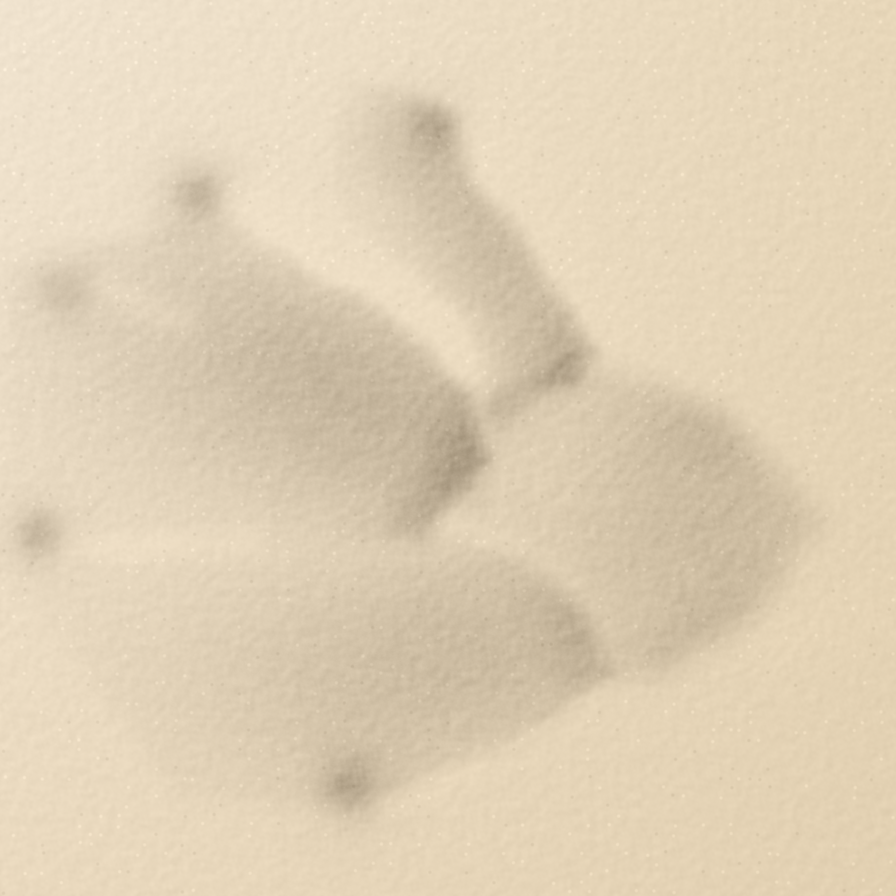
Write a WebGL 2 fragment shader that draws this texture.

```glsl
#version 300 es
precision highp float;
// Animal footprint pressed into pale sand: toe hollows, claw pits, heel pad and grain.
uniform vec2 u_resolution;
out vec4 fragColor;

float hash(vec2 p) {
  return fract(sin(dot(p, vec2(127.1, 311.7))) * 43758.545);
}

float noise(vec2 p) {
  vec2 i = floor(p), f = fract(p);
  f = f * f * (3.0 - 2.0 * f);
  return mix(mix(hash(i), hash(i + vec2(1, 0)), f.x),
             mix(hash(i + vec2(0, 1)), hash(i + vec2(1, 1)), f.x), f.y);
}

float fbm(vec2 p) {
  float sum = 0.0, amp = 0.5;
  for (int i = 0; i < 4; i++) {
    sum += amp * noise(p);
    p = mat2(1.6, 1.2, -1.2, 1.6) * p;
    amp *= 0.5;
  }
  return sum;
}

float segmentDist(vec2 p, vec2 a, vec2 b) {
  vec2 ab = b - a;
  return length(p - a - ab * clamp(dot(p - a, ab) / dot(ab, ab), 0.0, 1.0));
}

// Signed distance to a nine-cornered outline, negative inside
float outlineDist(vec2 p, vec2 v[9]) {
  float d = 9.0, side = 1.0;
  for (int i = 0; i < 9; i++) {
    vec2 a = v[i], b = v[(i + 8) % 9];
    d = min(d, segmentDist(p, a, b));
    if ((a.y > p.y) != (b.y > p.y) &&
        p.x < (b.x - a.x) * (p.y - a.y) / (b.y - a.y) + a.x) side = -side;
  }
  return d * side;
}

float inside(float d, float soft) { return smoothstep(soft, -soft, d); }

// Soft elliptical spot, turned by an angle
float blob(vec2 p, vec2 centre, vec2 radius, float angle) {
  float c = cos(angle), s = sin(angle);
  vec2 q = mat2(c, -s, s, c) * (p - centre) / radius;
  return exp(-dot(q, q));
}

float ridge(vec2 p, vec2 a, vec2 b, float width) {
  float d = segmentDist(p, a, b) / width;
  return exp(-d * d);
}

void main() {
  vec2 uv = gl_FragCoord.xy / u_resolution;
  vec2 p = uv + 0.016 * (vec2(fbm(uv * 22.0), fbm(uv * 22.0 + 40.0)) - 0.47);

  // Open sand, paler at the upper left
  vec3 sand = mix(mix(vec3(0.915, 0.85, 0.745), vec3(0.885, 0.815, 0.695), uv.x),
                  mix(vec3(0.94, 0.89, 0.81), vec3(0.905, 0.84, 0.725), uv.x), uv.y);

  // Hollow outlines
  float upperToe = outlineDist(p, vec2[9](vec2(0.39, 0.91), vec2(0.50, 0.876), vec2(0.521, 0.805),
    vec2(0.586, 0.733), vec2(0.661, 0.609), vec2(0.638, 0.57), vec2(0.553, 0.55),
    vec2(0.508, 0.648), vec2(0.35, 0.78)));
  float middleToe = outlineDist(p, vec2[9](vec2(0.241, 0.766), vec2(0.352, 0.698), vec2(0.456, 0.638),
    vec2(0.523, 0.564), vec2(0.54, 0.486), vec2(0.475, 0.398), vec2(0.31, 0.395),
    vec2(0.0, 0.40), vec2(0.0, 0.70)));
  float lowerToe = outlineDist(p, vec2[9](vec2(0.0, 0.385), vec2(0.482, 0.405), vec2(0.586, 0.378),
    vec2(0.645, 0.329), vec2(0.684, 0.247), vec2(0.625, 0.203), vec2(0.521, 0.146),
    vec2(0.41, 0.10), vec2(0.2, 0.10)));
  float pad = outlineDist(p, vec2[9](vec2(0.573, 0.544), vec2(0.664, 0.60), vec2(0.807, 0.54),
    vec2(0.918, 0.42), vec2(0.833, 0.303), vec2(0.742, 0.247), vec2(0.684, 0.247),
    vec2(0.638, 0.349), vec2(0.56, 0.414)));

  // Shade within each hollow, deepest against its steep wall
  float shade = inside(upperToe, 0.018) * (0.34 * ridge(p, vec2(0.49, 0.84), vec2(0.64, 0.60), 0.085)
    + 0.15 * blob(p, vec2(0.64, 0.60), vec2(0.06, 0.04), 0.5));
  shade += inside(middleToe, 0.018) * (0.32 * blob(p, vec2(0.43, 0.55), vec2(0.25, 0.13), -0.55)
    + 0.14 * blob(p, vec2(0.25, 0.57), vec2(0.25, 0.16), -0.3)
    + 0.34 * blob(p, vec2(0.52, 0.49), vec2(0.045, 0.085), -0.2)
    + 0.20 * blob(p, vec2(0.48, 0.42), vec2(0.06, 0.04), 0.6));
  shade += inside(lowerToe, 0.02) * (0.26 * blob(p, vec2(0.56, 0.28), vec2(0.25, 0.13), 0.25)
    + 0.10 * blob(p, vec2(0.35, 0.26), vec2(0.28, 0.15), 0.0)
    + 0.20 * blob(p, vec2(0.655, 0.27), vec2(0.04, 0.10), 0.45));
  shade += inside(pad, 0.03) * (0.11 + 0.20 * blob(p, vec2(0.80, 0.42), vec2(0.14, 0.16), 0.2)
    + 0.14 * blob(p, vec2(0.76, 0.28), vec2(0.10, 0.035), 0.55)
    + 0.12 * blob(p, vec2(0.78, 0.52), vec2(0.07, 0.04), -0.4));
  shade += 0.18 * ridge(p, vec2(0.64, 0.58), vec2(0.555, 0.545), 0.022)
    + 0.16 * ridge(p, vec2(0.555, 0.545), vec2(0.53, 0.44), 0.025);

  // Claw pits: position, size, depth
  vec4 claws[5] = vec4[5](vec4(0.222, 0.781, 0.028, 0.44), vec4(0.484, 0.863, 0.024, 0.30),
    vec4(0.074, 0.674, 0.028, 0.23), vec4(0.043, 0.401, 0.024, 0.42), vec4(0.391, 0.122, 0.030, 0.46));
  for (int i = 0; i < 5; i++) {
    float r = length(p - claws[i].xy) / claws[i].z;
    shade += claws[i].w * (0.72 * exp(-r * r) + 0.28 * exp(-r * r * 0.25));
  }

  // Lit rims between and beside the hollows
  float light = 0.7 * ridge(p, vec2(0.27, 0.765), vec2(0.51, 0.625), 0.04)
    + 0.35 * ridge(p, vec2(0.54, 0.84), vec2(0.68, 0.64), 0.05)
    + 0.9 * ridge(p, vec2(0.12, 0.675), vec2(0.20, 0.64), 0.022)
    + 0.5 * ridge(p, vec2(0.08, 0.388), vec2(0.28, 0.395), 0.018)
    + 0.5 * ridge(p, vec2(0.43, 0.10), vec2(0.53, 0.145), 0.016)
    + 0.4 * ridge(p, vec2(0.86, 0.28), vec2(0.97, 0.32), 0.035)
    + 0.4 * blob(p, vec2(0.61, 0.47), vec2(0.045, 0.07), 0.0);

  shade = clamp(shade * (0.88 + 0.25 * fbm(uv * 45.0)) - 0.05 * light, 0.0, 0.8);
  vec3 colour = mix(sand, vec3(0.57, 0.51, 0.42), shade);
  colour += light * vec3(0.018, 0.016, 0.014);

  // Grain lit from the upper left, rougher in the shade
  float relief = fbm(uv * 110.0) - fbm(uv * 110.0 + vec2(-0.45, 0.45));
  colour += relief * (0.04 + 0.12 * shade) + 0.014 * (noise(uv * 230.0) - 0.5);

  // Scattered bright and dark grains
  vec2 cell = floor(uv * 95.0);
  vec2 spot = 0.3 + 0.4 * vec2(hash(cell + 3.0), hash(cell + 8.0));
  float pick = hash(cell), grain = smoothstep(0.28, 0.05, length(fract(uv * 95.0) - spot));
  colour += grain * (0.045 * step(0.91, pick) - 0.045 * step(pick, 0.035));
  fragColor = vec4(colour, 1.0);
}
```
